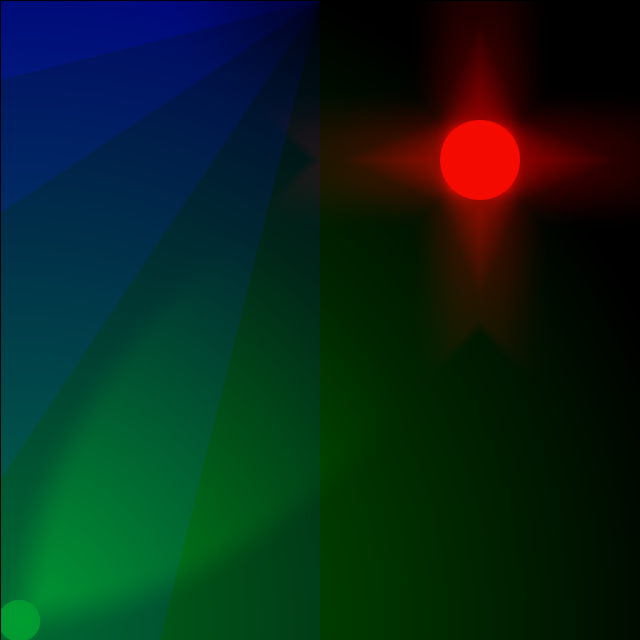
A Shadertoy shader for this background:

```glsl
// Three lights on black: a stepped blue fan, a green corner lamp and a red cross star.

const vec2 FAN_APEX = vec2(0.5, 1.0);
const vec2 GREEN_LAMP = vec2(0.03, 0.03);
const vec2 RED_LAMP = vec2(0.75, 0.75);
const vec3 BLUE = vec3(0.0, 0.0, 0.48);
const vec3 RED = vec3(0.96, 0.04, 0.0);

// Smooth coverage of the area where the signed distance is negative.
float cover(float dist, float pixel) {
    return smoothstep(pixel, -pixel, dist);
}

// Fan of equal steps between the horizontal and the vertical through its apex.
float fanLight(vec2 toApex, float steps, float pixel) {
    float reach = max(toApex.x + toApex.y, 1e-4);
    float ratio = toApex.y / reach;
    float blur = pixel / reach;
    float light = 1.0;
    for (float i = 1.0; i < steps; i++) {
        light -= smoothstep(-blur, blur, ratio - i / steps) / steps;
    }
    float apexFade = mix(0.5, 1.0, smoothstep(0.0, 0.25, length(toApex)));
    return light * apexFade * cover(-toApex.x, pixel);
}

// Round falloff with a brighter curved lobe along the diagonal.
float cornerLight(vec2 p, float radius, float pixel) {
    float d = length(p);
    float far = max(p.x, p.y);
    float near = min(p.x, p.y);
    float lobe = smoothstep(-0.03, 0.05, near - 0.9 * far * far);
    float disc = cover(d - radius, pixel);
    float base = 0.42 * max(0.0, 1.0 - d / 1.08);
    return base + 0.18 * max(0.0, 1.0 - d / 0.7) * max(lobe, disc) + 0.02 * disc;
}

// Four notched arms, pointed bright cores and a halo hugging the disc.
float crossGlow(vec2 p, float radius) {
    p = abs(p);
    float along = max(p.x, p.y);
    float across = min(p.x, p.y);
    float arm = 0.33 * max(0.0, 1.0 - along / 0.38);
    arm *= smoothstep(0.115, 0.015, across);
    arm *= smoothstep(0.275, 0.245, along - across);
    float core = 0.4 * max(0.0, 1.0 - (along + 2.4 * across) / 0.22);
    float halo = 0.45 * exp(-max(length(p) - radius, 0.0) / 0.012);
    return arm + core + halo * across / max(along, 1e-4);
}

void mainImage(out vec4 fragColor, in vec2 fragCoord) {
    vec2 uv = fragCoord / iResolution.xy;
    float pixel = 0.75 / min(iResolution.x, iResolution.y);

    // Blue fan on the left half
    vec3 color = BLUE * fanLight(FAN_APEX - uv, 5.0, pixel);

    // Green lamp in the lower left corner
    color.g += cornerLight(uv - GREEN_LAMP, 0.033, pixel);

    // Red star and its disc
    vec2 toRed = uv - RED_LAMP;
    float redRadius = 0.0625;
    color.r += crossGlow(toRed, redRadius);
    color = mix(color, RED, cover(length(toRed) - redRadius, pixel));

    // Thin dark rim on the left and top
    float rim = min(uv.x, 1.0 - uv.y);
    color *= smoothstep(0.0005, 0.002, rim);

    fragColor = vec4(clamp(color, 0.0, 1.0), 1.0);
}
```
